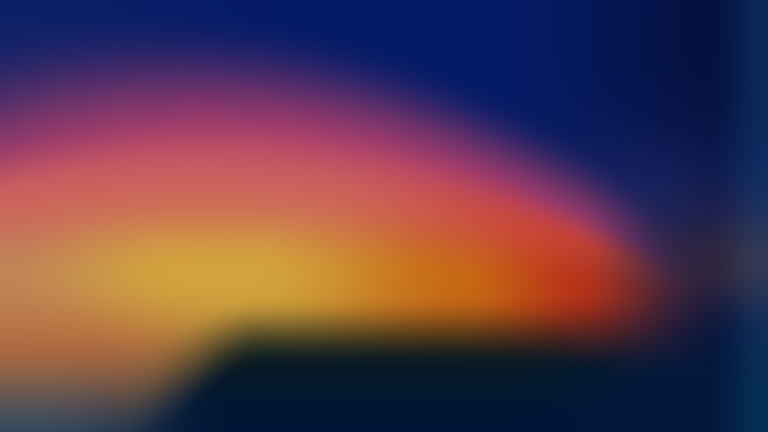
Reproduce this background procedurally as a WebGL 1 fragment shader.

```glsl
precision highp float;

uniform vec2 u_resolution;

// Soft step centred on an edge, with a half width
float softStep(float edge, float halfWidth, float value) {
  return smoothstep(edge - halfWidth, edge + halfWidth, value);
}

// Elliptical falloff around a centre
float glow(vec2 p, vec2 centre, vec2 radius) {
  vec2 d = (p - centre) / radius;
  return exp(-dot(d, d));
}

// Upper rim of the warm light, falling away to the right
float rimHeight(float x) {
  float d = x - 0.26;
  return 0.81 - 1.03 * d * d;
}

vec3 skyColor(vec2 p) {
  vec3 navy = vec3(0.015, 0.105, 0.405);
  vec3 midnight = vec3(0.015, 0.065, 0.25);
  vec3 dusk = vec3(0.11, 0.15, 0.40);
  vec3 sky = mix(navy, midnight, smoothstep(0.62, 0.95, p.x));
  sky = mix(sky, dusk, 0.7 * glow(p, vec2(0.0, 0.75), vec2(0.22, 0.3)));
  return mix(sky, dusk, 0.75 * glow(p, vec2(0.82, 0.53), vec2(0.16, 0.17)));
}

vec3 warmColor(vec2 p, float rim) {
  vec3 tan = vec3(0.75, 0.52, 0.34);
  vec3 gold = vec3(0.82, 0.64, 0.24);
  vec3 orange = vec3(0.78, 0.41, 0.08);
  vec3 red = vec3(0.74, 0.20, 0.09);
  vec3 coral = mix(vec3(0.80, 0.39, 0.36), vec3(0.79, 0.26, 0.19), smoothstep(0.4, 0.78, p.x));
  vec3 pink = vec3(0.69, 0.25, 0.42);

  // Hues along the horizon
  vec3 color = mix(tan, gold, smoothstep(0.0, 0.24, p.x));
  color = mix(color, orange, smoothstep(0.32, 0.62, p.x));
  color = mix(color, red, smoothstep(0.59, 0.77, p.x));
  vec3 amber = mix(vec3(0.70, 0.42, 0.25), color * 0.88, smoothstep(0.1, 0.4, p.x));
  color = mix(amber, color, smoothstep(0.17, 0.36, p.y));

  // Hues rising from the horizon to the rim
  float rise = (p.y - 0.3) / max(rim - 0.3, 0.1);
  color = mix(color, coral, smoothstep(0.14, 0.56, rise));
  return mix(color, pink, smoothstep(0.50, 0.86, rise));
}

vec3 groundColor(vec2 p) {
  vec3 deepBlue = vec3(0.005, 0.085, 0.21);
  vec3 darkGreen = vec3(0.025, 0.10, 0.12);
  vec3 slate = vec3(0.14, 0.27, 0.38);
  vec3 ground = mix(deepBlue, darkGreen, smoothstep(0.02, 0.22, p.y));
  ground = mix(ground, deepBlue * 1.1, smoothstep(0.65, 0.9, p.x));
  return mix(slate, ground, smoothstep(0.05, 0.30, p.x));
}

void main() {
  vec2 p = gl_FragCoord.xy / u_resolution;
  float rim = rimHeight(p.x);

  // Sky and warm light
  float warmth = 1.0 - softStep(rim, mix(0.19, 0.10, p.x), p.y);
  warmth *= 1.0 - softStep(0.855, 0.105, p.x);
  vec3 color = mix(skyColor(p), warmColor(p, rim), warmth);

  // Brown haze past the end of the light
  float haze = glow(p, vec2(0.95, 0.39), vec2(0.13, 0.13));
  color = mix(color, vec3(0.25, 0.17, 0.22), 0.7 * haze);

  // Ground, lower and softer on the left
  float shelf = smoothstep(0.16, 0.34, p.x);
  float groundEdge = mix(0.09, 0.23, shelf);
  float groundSoftness = mix(0.15, 0.085, shelf) + 0.05 * smoothstep(0.65, 0.95, p.x);
  float ground = 1.0 - softStep(groundEdge, groundSoftness, p.y);
  color = mix(color, groundColor(p), ground);

  // Pale blue right margin
  float margin = smoothstep(0.92, 1.0, p.x);
  color += vec3(0.025, 0.09, 0.10) * margin;

  gl_FragColor = vec4(color, 1.0);
}
```
